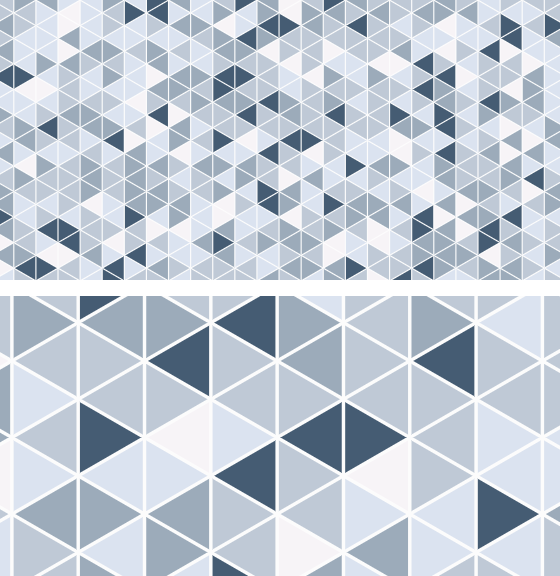
Top: the whole. Bottom: its middle third, enlarged.
Reproduce this pattern procedurally as a WebGL 2 fragment shader.

```glsl
#version 300 es
precision highp float;
// Triangular mosaic in five slate and pale blue tones, divided by thin white lines.

#define ROWS 10.97                     // triangle sides per canvas height
#define LINE_WIDTH 0.0041              // in canvas heights
#define CENTRE vec2(-0.0034, -0.0018)  // lattice vertex nearest the middle
#define SEED 17u
#define SLATE vec3(0.27, 0.36, 0.45)
#define STEEL vec3(0.61, 0.67, 0.73)
#define MIST vec3(0.75, 0.79, 0.84)
#define ICE vec3(0.86, 0.89, 0.94)
#define PEARL vec3(0.97, 0.955, 0.97)
#define LINE_COLOR vec3(0.99)
#define TONE_LIMITS vec4(0.105, 0.345, 0.625, 0.91) // cumulative tone shares

uniform vec2 u_resolution;
out vec4 fragColor;

const float SIN60 = 0.8660254;

// Integer hash of a cell, from 0 to 1
float hashCell(ivec3 cell) {
    uvec3 v = uvec3(cell + 4096) * 1664525u + 1013904223u + SEED;
    for (int i = 0; i < 2; i++) {
        v.x += v.y * v.z;
        v.y += v.z * v.x;
        v.z += v.x * v.y;
        v ^= v >> 16u;
    }
    return float(v.x >> 8u) / 16777216.0;
}

// Weighted random choice of a tone
vec3 cellTone(float pick) {
    vec3 tone = SLATE;
    tone = mix(tone, STEEL, step(TONE_LIMITS.x, pick));
    tone = mix(tone, MIST, step(TONE_LIMITS.y, pick));
    tone = mix(tone, ICE, step(TONE_LIMITS.z, pick));
    return mix(tone, PEARL, step(TONE_LIMITS.w, pick));
}

void main() {
    float pixel = 1.0 / u_resolution.y;
    vec2 p = (gl_FragCoord.xy - 0.5 * u_resolution) * pixel - CENTRE;

    // Coordinates across the three line families, in triangle heights
    float triHeight = SIN60 / ROWS;
    vec3 across = vec3(p.x,
                       0.5 * p.x + SIN60 * p.y,
                       -0.5 * p.x + SIN60 * p.y) / triHeight;
    vec3 cell = floor(across);

    // Distance to the nearest edge
    vec3 gap = 0.5 - abs(across - cell - 0.5);
    float edge = min(gap.x, min(gap.y, gap.z)) * triHeight;
    float line = clamp((0.5 * LINE_WIDTH - edge) / pixel + 0.5, 0.0, 1.0);

    vec3 tone = cellTone(hashCell(ivec3(cell)));
    fragColor = vec4(mix(tone, LINE_COLOR, line), 1.0);
}
```
